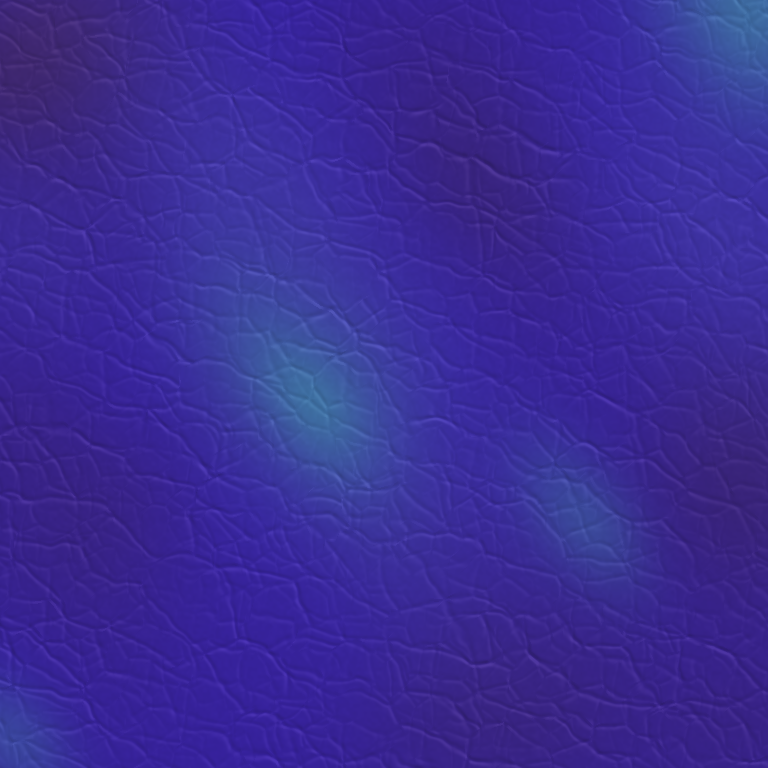
A WebGL 1 fragment shader for this texture:

```glsl
precision highp float;
uniform vec2 u_resolution;

float hash(vec2 p) {
  vec3 q = fract(p.xyx * vec3(0.1031, 0.1030, 0.0973));
  q += dot(q, q.yzx + 33.33);
  return fract((q.x + q.y) * q.z);
}

vec2 hash2(vec2 p) {
  return vec2(hash(p), hash(p + 71.7));
}

float noise(vec2 p) {
  vec2 i = floor(p), f = fract(p);
  f = f * f * (3.0 - 2.0 * f);
  return mix(mix(hash(i), hash(i + vec2(1, 0)), f.x),
             mix(hash(i + vec2(0, 1)), hash(i + vec2(1, 1)), f.x), f.y);
}

// Distance to the border between the two nearest cells
float cellBorder(vec2 p) {
  vec2 cell = floor(p), nearest = vec2(9.0), second = vec2(9.0);
  for (int y = -1; y <= 1; y++) {
    for (int x = -1; x <= 1; x++) {
      vec2 id = cell + vec2(x, y);
      vec2 toSeed = id + 0.1 + 0.8 * hash2(id) - p;
      if (dot(toSeed, toSeed) < dot(nearest, nearest)) {
        second = nearest;
        nearest = toSeed;
      } else if (dot(toSeed, toSeed) < dot(second, second)) {
        second = toSeed;
      }
    }
  }
  return 0.5 * (dot(second, second) - dot(nearest, nearest))
       / max(length(second - nearest), 0.001);
}

float groove(vec2 p, float scale, float width) {
  float d = cellBorder(p * scale) / (scale * width);
  return exp(-d * d);
}

// Leather surface: slanting folds, small creases and fine pores
float height(vec2 p) {
  vec2 wobble = vec2(noise(p * 21.0), noise(p * 21.0 + 40.0)) - 0.5;
  vec2 fine = vec2(noise(p * 60.0 + 9.0), noise(p * 60.0 + 80.0)) - 0.5;
  vec2 q = p + 0.016 * wobble + 0.006 * fine;
  float folds = groove(mat2(0.74, 0.55, -0.4, 1.1) * q + 3.1, 13.0, 0.0036);
  float creases = groove(mat2(0.9, 0.3, -0.2, 1.05) * q + 7.7, 21.0, 0.0034);
  float wrinkles = groove(mat2(1.1, 0.25, -0.3, 0.9) * q + 1.3, 29.0, 0.003);
  return -folds * (0.35 + 0.65 * noise(p * 9.0))
         - creases * (0.2 + 0.6 * noise(p * 14.0 + 5.0))
         - wrinkles * 0.5 * noise(p * 17.0 + 31.0)
         + 0.14 * noise(p * 150.0) + 0.2 * noise(p * 60.0);
}

// Soft spot of colour, slanting down to the right
float glow(vec2 p, vec2 center, vec2 size) {
  vec2 d = mat2(0.85, -0.53, 0.53, 0.85) * (p - center);
  d /= size;
  return exp(-dot(d, d));
}

void main() {
  vec2 p = gl_FragCoord.xy / u_resolution;
  vec2 drift = p + 0.04 * (vec2(noise(p * 5.0), noise(p * 5.0 + 20.0)) - 0.5);

  // Dyed colour: violet ground, dark patches, pale haze and teal spots
  float shadow = 0.95 * glow(drift, vec2(0.05, 0.92), vec2(0.19, 0.2))
               + 0.7 * glow(drift, vec2(0.61, 0.79), vec2(0.11, 0.22))
               + 0.9 * glow(drift, vec2(0.97, 0.4), vec2(0.17, 0.19))
               + 0.75 * glow(drift, vec2(0.65, 0.12), vec2(0.2, 0.17))
               + 0.6 * glow(drift, vec2(0.05, 0.34), vec2(0.17, 0.2))
               + 0.5 * glow(drift, vec2(0.98, 0.08), vec2(0.2, 0.15));
  shadow += 0.3 * (noise(p * 6.0 + 13.0) - 0.45);
  float haze = glow(drift, vec2(0.33, 0.74), vec2(0.14, 0.25))
             + glow(drift, vec2(0.93, 0.7), vec2(0.15, 0.25))
             + 0.8 * glow(drift, vec2(0.47, 0.42), vec2(0.16, 0.27))
             + 0.5 * glow(drift, vec2(0.03, 0.66), vec2(0.1, 0.12));
  float teal = 0.6 * glow(drift, vec2(0.4, 0.5), vec2(0.1, 0.17))
             + 0.42 * glow(drift, vec2(0.41, 0.47), vec2(0.055, 0.1))
             + 0.5 * glow(drift, vec2(0.75, 0.33), vec2(0.06, 0.1))
             + 0.95 * glow(drift, vec2(0.98, 0.98), vec2(0.1, 0.13))
             + 0.45 * glow(drift, vec2(0.0, 0.03), vec2(0.07, 0.1));
  vec3 color = mix(vec3(0.21, 0.13, 0.62), vec3(0.22, 0.135, 0.46), clamp(shadow, 0.0, 1.0));
  color = mix(color, vec3(0.25, 0.215, 0.635), 0.75 * min(haze, 1.0));
  color = mix(color, vec3(0.24, 0.43, 0.63), min(teal, 1.0));
  color += glow(p, vec2(0.02, 0.95), vec2(0.18, 0.13)) * vec3(0.025, 0.015, -0.04);

  // Raking light from the upper right
  vec2 toLight = 0.002 * vec2(0.5, 0.86);
  float light = height(p - toLight) - height(p + toLight);
  color *= 1.0 + 0.13 * clamp(light, -1.2, 1.2);
  color += clamp(light, 0.0, 1.0) * vec3(0.05, 0.048, 0.015);
  color *= 0.985 + 0.03 * noise(p * 210.0);

  gl_FragColor = vec4(color, 1.0);
}
```
